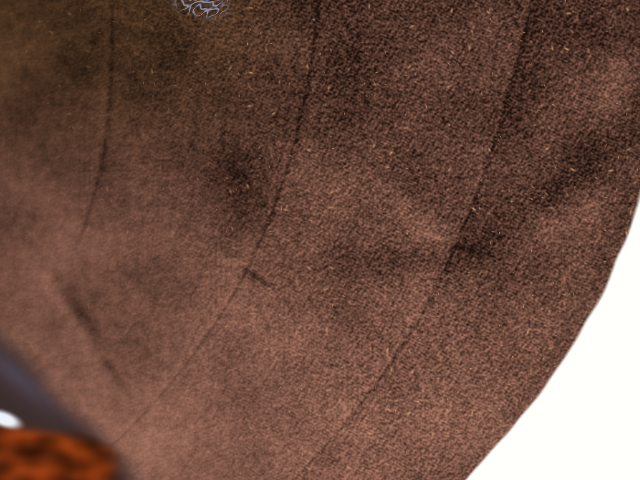
Reproduce this texture procedurally as a WebGL 1 fragment shader.

```glsl
precision highp float;
// Worn brown velvet with curved seams, puckers and lint, against a white ground.
#define DARK vec3(0.27, 0.175, 0.14)
#define LIGHT vec3(0.51, 0.35, 0.29)
#define OLIVE vec3(0.34, 0.235, 0.12)
#define RUST vec3(0.40, 0.16, 0.05)
#define HEM vec3(0.24, 0.18, 0.18)
#define WEAVE_FREQ 560.0
#define WEAVE_DEPTH 0.22
#define NAP_DEPTH 0.75
#define GRAIN_DEPTH 1.15
#define LINT_CELLS 24.0
uniform vec2 u_resolution;

float hash(vec2 c) { return fract(sin(dot(c, vec2(127.1, 311.7))) * 43758.5); }
vec2 turn(vec2 v, float a) {
  return vec2(cos(a) * v.x + sin(a) * v.y, cos(a) * v.y - sin(a) * v.x);
}
float gradAt(vec2 cell, vec2 offset) {
  float a = 6.2832 * hash(cell);
  return dot(vec2(cos(a), sin(a)), offset);
}
float noise(vec2 p) {
  vec2 i = floor(p), f = p - i, e = vec2(1.0, 0.0);
  vec2 w = f * f * f * (f * (f * 6.0 - 15.0) + 10.0);
  return mix(mix(gradAt(i, f), gradAt(i + e, f - e), w.x),
             mix(gradAt(i + e.yx, f - e.yx), gradAt(i + 1.0, f - 1.0), w.x), w.y);
}
float fbm(vec2 p) {
  float sum = 0.0, amp = 0.6;
  for (int k = 0; k < 4; k++) {
    sum += amp * noise(p);
    p = turn(p, 0.6) * 2.1 + 7.3;
    amp *= 0.62;
  }
  return sum;
}
// Soft elliptical spot, turned by an angle
float spot(vec2 p, vec2 centre, vec2 size, float angle) {
  vec2 d = turn(p - centre, angle) / size;
  return exp(-dot(d, d));
}
// Dark groove with a lit lip, d is the signed distance to the seam
float seam(float d, float width) {
  float g = d / width, lip = (d + 2.5 * width) / (2.0 * width);
  return 0.12 * exp(-lip * lip) - 0.42 * exp(-g * g);
}
// Short scattered fibres, one candidate per cell
float lint(vec2 p, float cells, float rarity) {
  vec2 c = floor(p * cells), f = fract(p * cells);
  vec2 at = 0.3 + 0.4 * vec2(hash(c + 3.1), hash(c + 8.7));
  vec2 d = turn(f - at, 6.28 * hash(c + 5.3)) / vec2(0.12, 0.05);
  return step(rarity, hash(c + cells)) * exp(-dot(d, d)) * (0.4 + 0.6 * hash(c + 1.9));
}

void main() {
  vec2 p = gl_FragCoord.xy / u_resolution.y;
  float px = 1.0 / u_resolution.y, t = 1.0 - p.y, t3 = t * t * t;
  float focus = smoothstep(0.15, 0.95, p.x + 0.2 * p.y);
  // Broad light and shade
  float s = mix(1.0, 0.14, smoothstep(0.05, 0.95, p.y)) + NAP_DEPTH * fbm(p * 5.0);
  s -= 0.35 * spot(p, vec2(0.49, 0.61), vec2(0.07, 0.13), 0.0);
  s -= 0.38 * spot(p, vec2(0.82, 0.455), vec2(0.16, 0.035), 0.1);
  s -= 0.42 * spot(p, vec2(1.17, 0.61), vec2(0.26, 0.045), 0.65);
  s -= 0.22 * spot(p, vec2(1.03, 0.40), vec2(0.06, 0.12), -0.4);
  s += 0.42 * spot(p, vec2(0.87, 0.545), vec2(0.12, 0.028), -0.6);
  s += 0.42 * spot(p, vec2(1.22, 0.80), vec2(0.17, 0.06), 0.6);
  s += 0.32 * spot(p, vec2(1.14, 0.52), vec2(0.16, 0.035), 0.5);
  s += 0.25 * spot(p, vec2(0.63, 0.53), vec2(0.10, 0.10), 0.0);
  // Three seams curving down to the left
  float a = (p.x - 0.234 + 0.555 * t3) * 0.95;
  float b = (p.x - 0.665 + 0.10 * t + 0.16 * t * t + 0.25 * t3) * 0.85;
  float c = (p.x - 1.111 + 0.25 * t + 0.25 * t3) * 0.82;
  s += 0.75 * seam(a, 0.005) * smoothstep(0.44, 0.56, p.y);
  s += seam(b, 0.0036) * mix(0.6, 1.0, smoothstep(0.3, 0.5, p.y));
  s += seam(c, 0.0036) * 1.15;
  s -= 0.16 * exp(-abs(b) * 18.0) * step(b, 0.0) * smoothstep(0.4, 0.6, p.y);
  s -= 0.22 * exp(-abs(c) * 14.0) * smoothstep(0.0, 0.005, c);
  // Puckers and the fold at the left
  s -= 0.80 * spot(p, vec2(0.965, 0.483), vec2(0.045, 0.006), -0.25);
  s += 0.50 * spot(p, vec2(0.91, 0.503), vec2(0.05, 0.007), -0.3);
  s -= 0.80 * spot(p, vec2(0.53, 0.425), vec2(0.042, 0.006), -0.62);
  s += 0.45 * spot(p, vec2(0.485, 0.453), vec2(0.035, 0.007), -0.3);
  s -= 0.60 * spot(p, vec2(0.165, 0.355), vec2(0.075, 0.016), -1.0);
  s -= 0.40 * spot(p, vec2(0.235, 0.225), vec2(0.045, 0.012), -0.9);
  s += 0.28 * spot(p, vec2(0.14, 0.345), vec2(0.08, 0.014), -1.0);
  // Irregular twill and grain, sharper toward the right
  vec2 q = turn(p, 0.45) + 0.005 * noise(p * 19.0);
  float twill = sin(q.x * WEAVE_FREQ) * sin(q.y * WEAVE_FREQ + q.x * 180.0);
  s += WEAVE_DEPTH * focus * twill * (0.9 + 1.2 * noise(p * 60.0));
  float grain = noise(q * vec2(85.0, 140.0)) + 0.9 * noise(p * 190.0 + 5.0);
  s += GRAIN_DEPTH * mix(0.15, 0.75, focus) * grain + 0.26 * noise(p * 48.0);
  vec3 col = mix(DARK, LIGHT, clamp(s, -0.6, 1.7));
  float olive = smoothstep(0.55, 0.95, p.y) * smoothstep(0.75, 0.3, p.x);
  col = mix(col, OLIVE * (0.65 + 0.6 * s), 0.6 * olive);
  // Lint and loose blue threads
  float fibres = lint(p, LINT_CELLS, 0.76) + lint(p + 0.37, LINT_CELLS * 1.9, 0.82);
  col = mix(col, vec3(0.84, 0.65, 0.46), 0.85 * fibres * mix(0.2, 1.0, focus));
  float fray = spot(p, vec2(0.418, 0.99), vec2(0.055, 0.025), -0.2);
  float thread = smoothstep(0.2, 0.0, abs(noise(turn(p, 0.8) * vec2(50.0, 95.0))));
  col = mix(col, vec3(0.52, 0.57, 0.70), thread * smoothstep(0.1, 0.7, fray));
  // Blurred hem, rust cloth and a pale gap at the lower left
  float hem = smoothstep(-0.04, 0.05, 0.305 - 1.02 * p.x + 0.02 * noise(p * 9.0) - p.y);
  float sheen = spot(p, vec2(0.03, 0.22), vec2(0.12, 0.025), -0.7);
  col = mix(col, HEM + vec3(0.06, 0.08, 0.12) * sheen, hem * smoothstep(0.34, 0.24, p.x));
  float rustLine = 0.115 - 0.9 * p.x * p.x + 0.012 * noise(p * 16.0);
  float rust = smoothstep(-0.014, 0.018, rustLine - p.y) * smoothstep(0.265, 0.215, p.x);
  col = mix(col, RUST * (1.0 + 0.9 * noise(p * vec2(18.0, 26.0))), rust);
  float gap = spot(p, vec2(0.008, 0.127), vec2(0.042, 0.018), -0.35);
  col = mix(col, vec3(0.93, 0.95, 0.98), smoothstep(0.2, 0.85, gap));
  // White ground beyond the soft right edge
  float d = (p.x - 0.97 - 0.95 * p.y + 0.57 * p.y * p.y) * 0.78 + 0.005 * noise(p * 14.0);
  col *= 1.0 - 0.14 * exp(-abs(d + 0.02) * 45.0);
  col = mix(col, vec3(1.0, 1.0, 0.99), smoothstep(-0.002 - px, 0.002 + px, d));
  gl_FragColor = vec4(clamp(col, 0.0, 1.0), 1.0);
}
```
